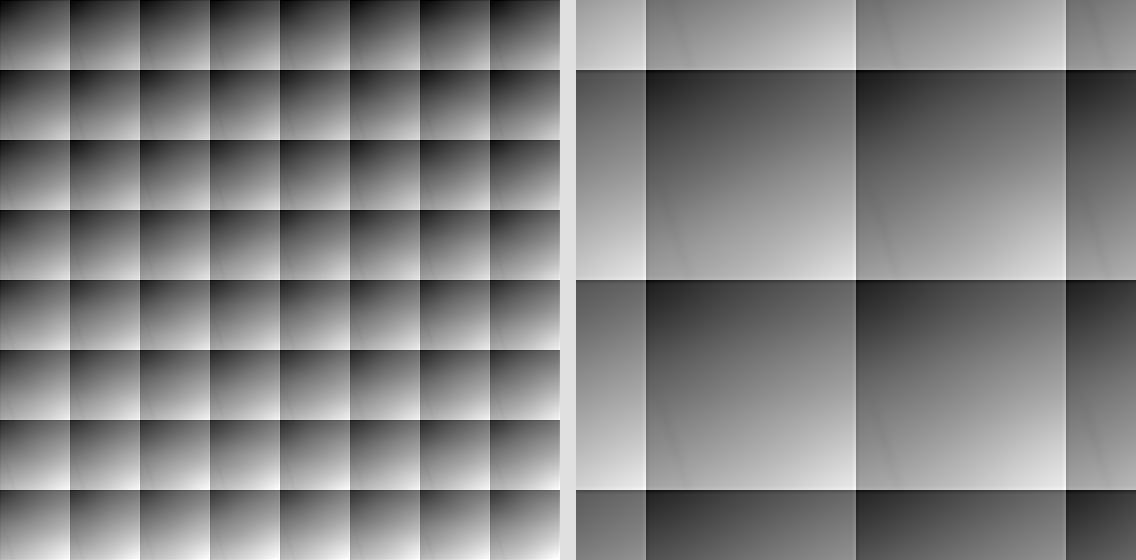
Left, the full canvas; right, a detail of the centre.
Reproduce this pattern procedurally as a WebGL 1 fragment shader.

```glsl
precision highp float;

// An 8 by 8 grid of grey tiles, each shaded from a dark upper left corner to
// a bright lower right one. Rows lighten down the canvas, and gradient noise
// with a faint slanted crease varies the shading a little from tile to tile.

uniform vec2 u_resolution;

const float TILES = 8.0;

vec2 hashGradient(vec2 cell) {
  float turn = fract(sin(dot(cell, vec2(127.1, 311.7))) * 43758.5);
  float angle = 6.2832 * turn;
  return vec2(cos(angle), sin(angle));
}

float gradientNoise(vec2 p) {
  vec2 i = floor(p);
  vec2 f = p - i;
  vec2 s = f * f * f * (f * (f * 6.0 - 15.0) + 10.0);
  float a = dot(hashGradient(i), f);
  float b = dot(hashGradient(i + vec2(1.0, 0.0)), f - vec2(1.0, 0.0));
  float c = dot(hashGradient(i + vec2(0.0, 1.0)), f - vec2(0.0, 1.0));
  float d = dot(hashGradient(i + vec2(1.0, 1.0)), f - vec2(1.0, 1.0));
  return mix(mix(a, b, s.x), mix(c, d, s.x), s.y);
}

// Sawtooth whose jump is averaged over one pixel of the given width
vec2 smoothSaw(vec2 p, float pixel) {
  vec2 f = fract(p);
  vec2 fromPrevious = clamp(0.5 - f / pixel, 0.0, 1.0);
  vec2 intoNext = clamp(0.5 + (f - 1.0) / pixel, 0.0, 1.0);
  return f + fromPrevious - intoNext;
}

// Main shading: steep downwards, gentler to the right
float tileShade(vec2 local) {
  float ramp = 0.14 + 0.24 * local.x + 0.49 * local.y;
  float darkCorner = exp(-9.0 * dot(local, local));
  vec2 toBright = 1.0 - local;
  float brightCorner = exp(-9.0 * dot(toBright, toBright));
  return ramp - 0.04 * darkCorner + 0.04 * brightCorner;
}

// Thin dark rim at the top and left, light rim at the bottom and right
float rimShade(vec2 local, float width) {
  vec2 darkRim = 1.0 - smoothstep(vec2(0.0), vec2(width), local);
  vec2 lightRim = smoothstep(vec2(1.0 - width), vec2(1.0), local);
  return dot(lightRim, vec2(0.05, 0.03)) - dot(darkRim, vec2(0.04, 0.07));
}

// Soft slanted fold in the lower left of a tile
float crease(vec2 local, float shift) {
  float centre = 0.3 * (local.y - 0.45) + 0.04 + shift;
  float band = exp(-pow((local.x - centre) / 0.03, 2.0));
  return band * smoothstep(0.45, 0.75, local.y);
}

void main() {
  vec2 uv = gl_FragCoord.xy / u_resolution;
  vec2 grid = vec2(uv.x, 1.0 - uv.y) * TILES;
  float pixel = TILES / min(u_resolution.x, u_resolution.y);

  vec2 tile = floor(grid);
  vec2 local = smoothSaw(grid, pixel);

  // Lightening by row, with a small drift across the tiles
  float rowLift = 0.18 * (tile.y / (TILES - 1.0) - 0.5);
  float drift = gradientNoise(tile * 0.43 + 5.2);

  float grey = tileShade(local) + rowLift + 0.03 * drift;
  grey += rimShade(local, 0.022);
  grey -= 0.015 * crease(local, 0.04 * drift);

  // Broad uneven wear inside each tile
  grey += 0.02 * gradientNoise(local * vec2(1.5, 3.0) + tile * 7.3);

  gl_FragColor = vec4(vec3(clamp(grey, 0.0, 1.0)), 1.0);
}
```
